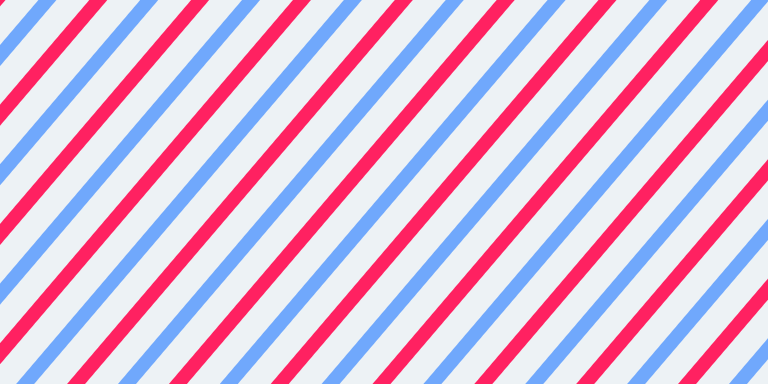
Write a WebGL 2 fragment shader that draws this pattern.

```glsl
#version 300 es
precision highp float;
// Diagonal candy stripes: thin red and blue bands alternate on a pale ground.
// A linear phase counts the red-blue repeats; each band is a periodic distance
// to its centre line, smoothed over about one pixel.

#define REPEATS_ACROSS 7.542   // red-blue pairs along the canvas width
#define REPEATS_DOWN   3.219   // red-blue pairs along the canvas height
#define RED_PHASE      0.7465  // red band centre on the bottom edge, in repeats
#define BLUE_OFFSET    0.5     // blue band centre relative to red, in repeats
#define BAND_WIDTH     0.177   // width of each band, in repeats

#define GROUND_COLOR vec3(0.93, 0.95, 0.96)
#define RED_COLOR    vec3(1.00, 0.13, 0.38)
#define BLUE_COLOR   vec3(0.44, 0.66, 0.99)

uniform vec2 u_resolution;
out vec4 fragColor;

// Coverage of a band centred on every whole number of phase
float band(float phase, float pixel) {
    float centreDistance = abs(fract(phase + 0.5) - 0.5);
    return clamp(0.5 + (0.5 * BAND_WIDTH - centreDistance) / pixel, 0.0, 1.0);
}

void main() {
    vec2 uv = gl_FragCoord.xy / u_resolution;

    // Phase rises to the right and falls upward, so bands lean right
    vec2 frequency = vec2(REPEATS_ACROSS, -REPEATS_DOWN);
    float phase = dot(uv, frequency) - RED_PHASE;
    float pixel = length(frequency / u_resolution);

    // Lay both bands over the ground
    vec3 color = GROUND_COLOR;
    color = mix(color, BLUE_COLOR, band(phase - BLUE_OFFSET, pixel));
    color = mix(color, RED_COLOR, band(phase, pixel));
    fragColor = vec4(color, 1.0);
}
```
